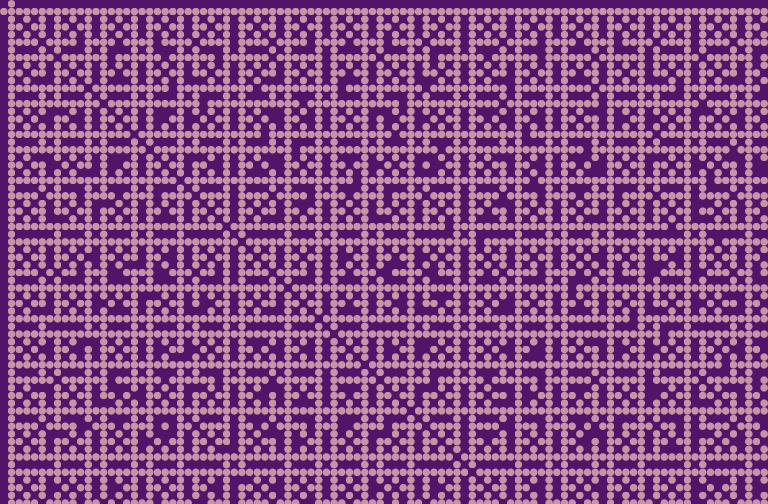
A WebGL 2 fragment shader for this pattern:

```glsl
#version 300 es
precision highp float;

#define COLUMNS 100.0
#define DOT_RADIUS 0.49
#define GROUND vec3(0.32, 0.08, 0.41)
#define DOT_COLOUR vec3(0.775, 0.58, 0.66)

uniform vec2 u_resolution;
out vec4 fragColour;

// Greatest common divisor by Euclid's algorithm
int gcd(int a, int b) {
    for (int i = 0; i < 32; i++) {
        if (b == 0) break;
        int remainder = a % b;
        a = b;
        b = remainder;
    }
    return a;
}

void main() {
    // Square cells, counted from the top left corner
    float cellsPerPixel = COLUMNS / u_resolution.x;
    vec2 fromTopLeft = vec2(gl_FragCoord.x, u_resolution.y - gl_FragCoord.y);
    vec2 grid = fromTopLeft * cellsPerPixel;
    ivec2 cell = ivec2(floor(grid));

    // One dot where column and row share no common factor
    float coprime = gcd(cell.x, cell.y) == 1 ? 1.0 : 0.0;
    float edge = length(fract(grid) - 0.5) - DOT_RADIUS;
    float coverage = clamp(0.5 - edge / cellsPerPixel, 0.0, 1.0);

    fragColour = vec4(mix(GROUND, DOT_COLOUR, coverage * coprime), 1.0);
}
```
